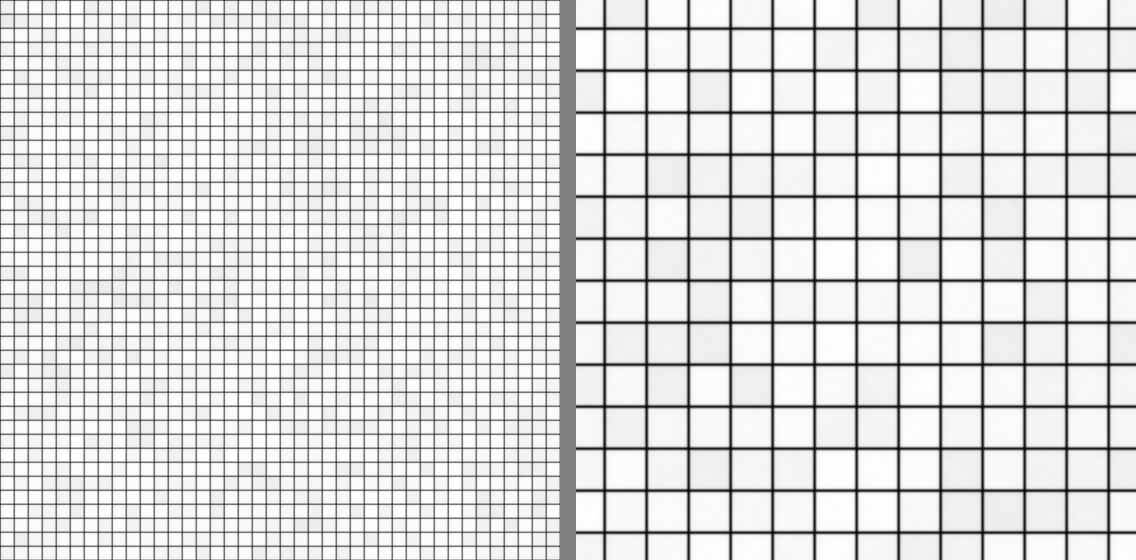
Left: the whole. Right: its middle third, enlarged.
Reproduce this pattern procedurally as a three.js fragment shader.

```glsl
// A sheet of small off-white square tiles, 40 by 40, parted by thin soft black joints.
// Each joint is a Gaussian line widened by the pixel footprint; a wrapped hash and
// noise give the tiles their own greys, a slight drift in tone, grain and a shaded rim.

varying vec2 vUv;

const float TILES = 40.0;         // repeats across and up
const float GRAIN = 200.0;        // grain lattice points across the canvas
const float DRIFT = 10.0;         // tone drift lattice points across the canvas
const float JOINT_AREA = 0.0605;  // ink per joint, in tile widths
const float JOINT_SIGMA = 0.025;  // softness of a joint, in tile widths
const float PIXEL_SIGMA = 0.46;   // smoothing filter, in pixels
const vec2 JOINT_OFFSET = vec2(0.0156, -0.0156); // joint position, in tile widths

const vec3 PALE = vec3(0.988);
const vec3 DULL = vec3(0.934);

float hash(vec2 p) {
  vec3 q = fract(vec3(p.xyx) * 0.1031);
  q += dot(q, q.yzx + 33.33);
  return fract((q.x + q.y) * q.z);
}

// Value noise whose lattice wraps after the given period.
float wrappedNoise(vec2 p, float period) {
  vec2 i = floor(p);
  vec2 f = fract(p);
  f = f * f * (3.0 - 2.0 * f);
  vec2 a = mod(i, period);
  vec2 b = mod(i + 1.0, period);
  return mix(mix(hash(a), hash(vec2(b.x, a.y)), f.x),
             mix(hash(vec2(a.x, b.y)), hash(b), f.x), f.y);
}

// Distance to the nearest whole number on each axis.
vec2 edgeDistance(vec2 p) {
  return abs(fract(p + 0.5) - 0.5);
}

// Ink coverage of a joint on each axis, keeping its total ink at any size.
vec2 jointInk(vec2 dist, vec2 pixel) {
  vec2 variance = JOINT_SIGMA * JOINT_SIGMA + PIXEL_SIGMA * PIXEL_SIGMA * pixel * pixel;
  vec2 peak = JOINT_AREA / sqrt(6.2832 * variance);
  return peak * exp(-0.5 * dist * dist / variance);
}

// Faint shade along the rim of a tile.
float rimShade(vec2 dist, float strength, float reach) {
  vec2 shade = 1.0 - strength * exp(-dist / reach);
  return shade.x * shade.y;
}

// One flat tone per tile; most are pale, some are dull.
vec3 tileColour(vec2 id) {
  float h = hash(mod(id, TILES) + 7.0);
  vec3 own = mix(PALE, DULL, h * h);
  float drift = wrappedNoise((id + 0.5) * DRIFT / TILES, DRIFT) - 0.5;
  return own * (1.0 + 0.02 * drift);
}

void main() {
  vec2 p = vUv * TILES - JOINT_OFFSET;
  vec2 dist = edgeDistance(p);

  // Tile face
  vec3 colour = tileColour(floor(p));
  colour += 0.012 * (wrappedNoise(vUv * GRAIN, GRAIN) - 0.5);
  colour *= rimShade(dist, 0.04, 0.07);

  // Joints, darker where they cross
  vec2 clear = 1.0 - jointInk(dist, fwidth(p));
  colour *= clear.x * clear.y;

  gl_FragColor = vec4(colour, 1.0);
}
```
